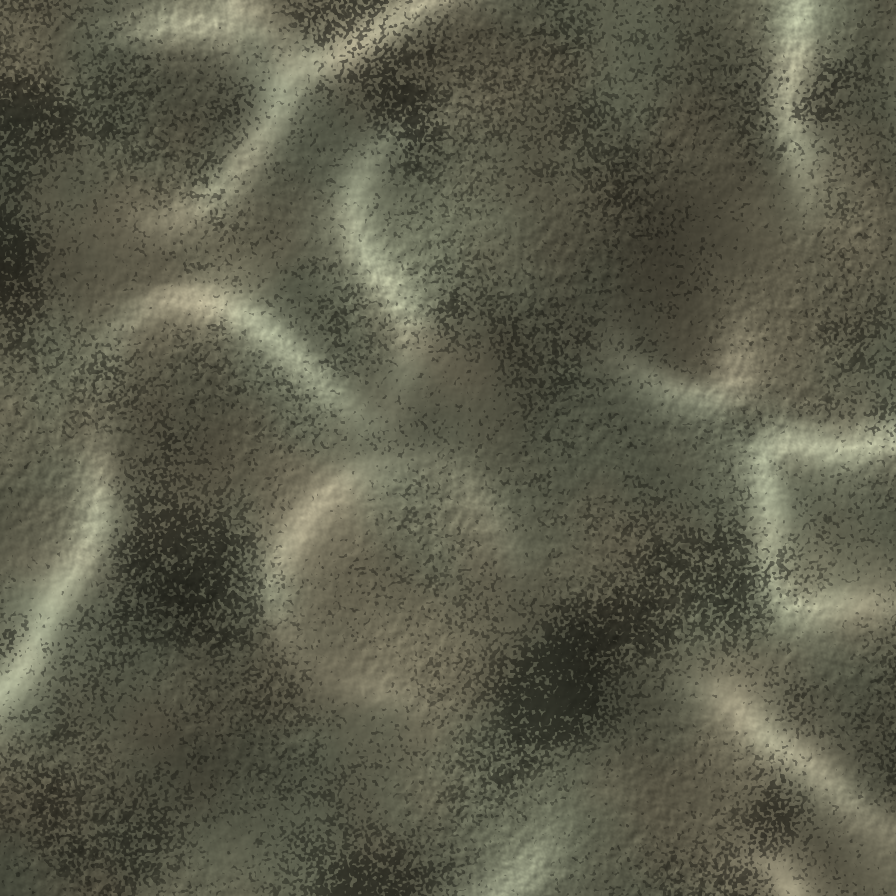
Give the GLSL for this texture, as a WebGL 1 fragment shader.

```glsl
precision highp float;
// Weathered grey-olive stone with soft glowing veins, fine relief and dark lichen specks.
uniform vec2 u_resolution;

#define VEIN_SCALE 3.4
#define VEIN_WIDTH 0.021
#define VEIN_GAIN 0.36
#define BASE_TONE 0.335
#define CLOUD_GAIN 0.15
#define GRAIN_SCALE 230.0
#define GRIME_SCALE 5.0
#define GRIME_COVER 0.16
#define SPECK_DARKEN 0.40
#define RELIEF_SCALE 80.0
#define RELIEF_GAIN 0.34
#define SEED vec2(3.7, 5.2)

const mat2 TURN = mat2(0.8, 0.6, -0.6, 0.8);

vec2 hashGradient(vec2 cell) {
  vec2 k = vec2(dot(cell, vec2(127.1, 311.7)), dot(cell, vec2(269.5, 183.3)));
  return fract(sin(k) * 43758.5453) * 2.0 - 1.0;
}

// Gradient noise, centred on zero.
float noise(vec2 p) {
  vec2 i = floor(p);
  vec2 f = p - i;
  vec2 u = f * f * f * (f * (f * 6.0 - 15.0) + 10.0);
  vec2 e = vec2(1.0, 0.0);
  float low = mix(dot(hashGradient(i), f),
                  dot(hashGradient(i + e.xy), f - e.xy), u.x);
  float high = mix(dot(hashGradient(i + e.yx), f - e.yx),
                   dot(hashGradient(i + e.xx), f - e.xx), u.x);
  return mix(low, high, u.y);
}

float fbm(vec2 p) {
  float sum = 0.0;
  float gain = 1.0;
  for (int octave = 0; octave < 3; octave++) {
    sum += gain * noise(p);
    p = TURN * p * 2.03 + 11.7;
    gain *= 0.5;
  }
  return sum;
}

float veinField(vec2 p) {
  vec2 warp = vec2(noise(p * 4.0 + 31.0), noise(p * 4.0 + 57.0));
  vec2 q = TURN * p * VEIN_SCALE + 0.35 * warp;
  return noise(q) + 0.12 * noise(q * 2.1 + 5.4);
}

// Light along the zero lines of the field: a bright crest on a wide skirt.
float veinGlow(vec2 p) {
  vec2 e = vec2(0.004, 0.0);
  float field = veinField(p);
  vec2 slope = vec2(veinField(p + e.xy), veinField(p + e.yx)) - field;
  float dist = abs(field) / length(vec3(slope / e.x, 0.9));
  float crest = exp(-pow(dist / VEIN_WIDTH, 2.0));
  float skirt = exp(-dist / (2.6 * VEIN_WIDTH));
  float strength = smoothstep(-0.22, 0.24, noise(p * 3.1 + 83.0));
  return mix(skirt, crest, 0.5) * strength;
}

// Slope of the fine surface towards the light at the upper left.
float reliefShade(vec2 p) {
  vec2 stepToLight = vec2(-0.0016, 0.0016);
  float slope = fbm((p - stepToLight) * RELIEF_SCALE)
              - fbm((p + stepToLight) * RELIEF_SCALE);
  float roughness = 0.35 + 0.65 * smoothstep(-0.25, 0.2, noise(p * 6.0 + 19.0));
  return slope * roughness;
}

// Clustered dark grains, dense in the grimy patches and sparse on veins.
float speckMask(vec2 p, float glow) {
  float grain = noise(TURN * p * GRAIN_SCALE)
              + 0.6 * noise(p * GRAIN_SCALE * 0.5 + 3.7)
              + 0.4 * noise(p * GRAIN_SCALE * 0.2 + 9.1);
  float grime = fbm(p * GRIME_SCALE + 41.0);
  float cover = grain + 0.75 * grime - 0.35 * glow - GRIME_COVER;
  float soft = 0.1 + 35.0 / min(u_resolution.x, u_resolution.y);
  return smoothstep(-soft, soft, cover) * (0.75 + 0.4 * smoothstep(0.0, 0.5, grime));
}

void main() {
  vec2 uv = gl_FragCoord.xy / min(u_resolution.x, u_resolution.y);
  vec2 p = uv + SEED;

  // Broad light and shade
  float glow = veinGlow(p);
  float cloud = fbm(p * 3.7 + 67.0);
  float tone = max(BASE_TONE + CLOUD_GAIN * cloud, 0.24) + VEIN_GAIN * glow;

  // Surface detail
  tone *= 1.0 + RELIEF_GAIN * reliefShade(p);
  tone *= 1.0 - SPECK_DARKEN * speckMask(p, glow);

  // Warm clay drifting into cool sage
  vec3 clay = vec3(1.03, 0.99, 0.82);
  vec3 sage = vec3(0.98, 1.01, 0.84);
  float hue = smoothstep(-0.35, 0.35, fbm(p * 4.3 + 23.0));
  vec3 color = tone * mix(clay, sage, hue);
  color.b += 0.012 * glow - 0.006;
  gl_FragColor = vec4(clamp(color, 0.0, 1.0), 1.0);
}
```
